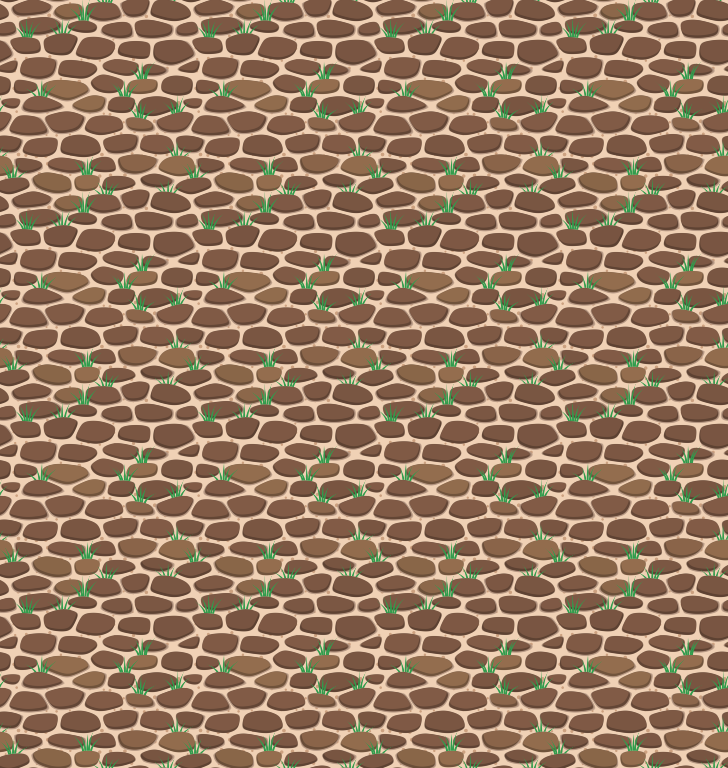
Give the GLSL for this texture, as a Shadertoy shader.

```glsl
// Cobbled path: rounded brown stones on speckled sand, with shadows and grass tufts.
#define TILES 4.0
#define STONES vec2(5.0, 10.0)
#define JITTER 0.42
#define SIZE_SPREAD 0.40
#define ROUNDING 8.0
#define GAP 0.07
#define SHADOW_SHARE 0.55
#define TUFT_SHARE 0.21
#define BLADE_WIDTH 0.055
#define SPECKS vec2(17.0, 18.0)

const vec3 SAND = vec3(0.94, 0.82, 0.71);
const vec3 SPECK = vec3(0.80, 0.63, 0.50);
const vec3 SHADOW = vec3(0.71, 0.59, 0.51);
const vec3 BROWN = vec3(0.49, 0.345, 0.265);
const vec3 TAN = vec3(0.56, 0.415, 0.295);
const vec3 GRASS = vec3(0.19, 0.61, 0.30);

float hash(vec2 p, float seed) {
    return fract(sin(dot(p, vec2(127.1, 311.7)) + seed * 74.7) * 43758.5453);
}

// Coverage of a region where the signed field d is positive
float cover(float d, float px) {
    return smoothstep(-0.6 * px, 0.6 * px, d);
}

// Stone centre in cell units; alternate rows are staggered
vec2 stoneCentre(vec2 cell) {
    vec2 id = mod(cell, STONES);
    vec2 jitter = vec2(hash(id, 1.0), hash(id, 2.0)) - 0.5;
    return cell + 0.5 + vec2(0.5 * mod(id.y, 2.0) - 0.25, 0.0) + JITTER * jitter;
}

float stoneWeight(vec2 cell) {
    return SIZE_SPREAD * (hash(mod(cell, STONES), 3.0) - 0.5);
}

// Fan of curved, tapering blades rising from the origin
float tuft(vec2 p, vec2 id, float px) {
    if (hash(id, 4.0) > TUFT_SHARE) return 0.0;
    float grass = 0.0;
    for (float i = 0.0; i < 5.0; i++) {
        float side = (i - 2.0) / 2.0 + 0.3 * (hash(id, 10.0 + i) - 0.5);
        float height = 1.2 - 0.35 * abs(side) - 0.3 * hash(id, 20.0 + i);
        float t = p.y / height;
        float lean = 0.42 * side;
        float slope = 2.0 * lean * t / height;
        float d = abs(p.x - 0.2 * side - lean * t * t) / sqrt(1.0 + slope * slope);
        float inside = BLADE_WIDTH * (1.0 - t * t) - d;
        grass = max(grass, cover(min(inside, p.y), px));
    }
    return grass;
}

// Tiny dots strewn over the sand
float specks(vec2 uv, vec2 aspect, float px) {
    vec2 p = uv * TILES * SPECKS;
    vec2 id = mod(floor(p), SPECKS);
    vec2 centre = 0.25 + 0.5 * vec2(hash(id, 5.0), hash(id, 6.0));
    vec2 offset = (fract(p) - centre) * STONES / SPECKS * aspect;
    float radius = mix(0.05, 0.10, hash(id, 7.0));
    return step(hash(id, 8.0), 0.5) * cover(radius - length(offset), px);
}

void mainImage(out vec4 fragColor, in vec2 fragCoord) {
    // Lengths are measured in stone rows
    vec2 uv = fragCoord / iResolution.xy;
    vec2 count = TILES * STONES;
    vec2 p = uv * count;
    vec2 aspect = vec2(iResolution.x / iResolution.y * count.y / count.x, 1.0);
    float px = count.y / iResolution.y;
    vec2 base = floor(p);

    // Owning stone: nearest centre, weighted by size
    vec2 owner = base;
    float nearest = 1e5;
    for (float y = -2.0; y <= 2.0; y++)
    for (float x = -2.0; x <= 2.0; x++) {
        vec2 cell = base + vec2(x, y);
        vec2 r = p - stoneCentre(cell);
        float f = dot(r, r) - stoneWeight(cell);
        if (f < nearest) { nearest = f; owner = cell; }
    }
    vec2 id = mod(owner, STONES);
    vec2 centre = stoneCentre(owner);
    vec2 faceShift = vec2(0.16 * (hash(id, 30.0) - 0.5), 0.13);
    vec2 shadowShift = vec2(0.24 * (hash(id, 31.0) - 0.3), -0.08);
    vec2 tuftBase = vec2(0.0, 0.25);

    // Smooth distance to the cell borders for stone, top face and shadow
    vec3 sum = vec3(0.0);
    float grass = 0.0;
    for (float y = -2.0; y <= 2.0; y++)
    for (float x = -2.0; x <= 2.0; x++) {
        vec2 cell = base + vec2(x, y);
        if (distance(cell, owner) < 0.5) continue;
        vec2 other = stoneCentre(cell);
        vec2 r = p - other;
        vec2 n = (centre - other) / aspect;
        float len = length(n);
        float d = (dot(r, r) - stoneWeight(cell) - nearest) / (2.0 * len);
        n /= len;
        sum += exp(-ROUNDING * vec3(d, d - dot(n, faceShift), d - dot(n, shadowShift)));
        grass = max(grass, tuft(r * aspect - tuftBase, mod(cell, STONES), px));
    }
    vec3 field = -log(sum) / ROUNDING;
    float stone = cover(field.x - GAP, px);
    float face = cover(min(field.x - GAP - 0.01, field.y - GAP), px);
    float shadow = cover(min(field.x, field.z) - 0.01, px) * step(hash(id, 32.0), SHADOW_SHARE);

    // A tuft grows from behind its own stone
    float ownGrass = tuft((p - centre) * aspect - tuftBase, id, px);
    grass = max(grass, ownGrass * (1.0 - stone));

    // Layers from the ground up
    vec3 top = mix(BROWN, TAN, smoothstep(0.72, 0.9, hash(id, 33.0)));
    top *= 0.96 + 0.08 * hash(id, 34.0);
    vec3 color = mix(SAND, SPECK, specks(uv, aspect, px));
    color = mix(color, SHADOW, shadow);
    color = mix(color, mix(top * 0.77, top, face), stone);
    color = mix(color, GRASS, grass);
    fragColor = vec4(color, 1.0);
}
```
